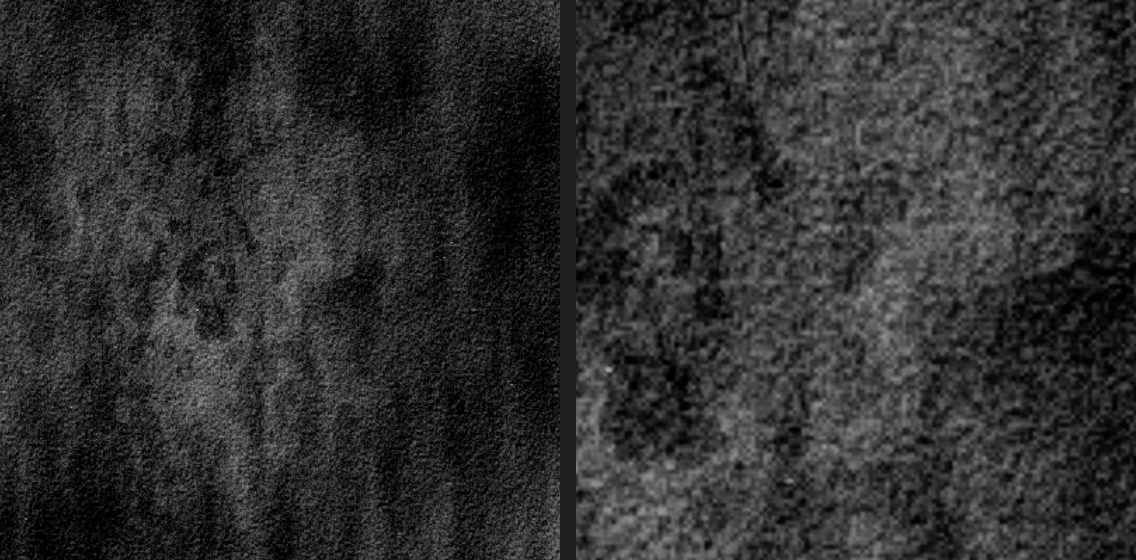
Left: the whole. Right: its middle third, enlarged.
Reproduce this texture procedurally as a WebGL 2 fragment shader.

```glsl
#version 300 es
precision highp float;

uniform vec2 u_resolution;
out vec4 fragColor;

const float BASE_TONE = 0.125;
const float TONE_GAIN = 0.122;
const float SHADOW_KNEE = 0.038;
const float GRAIN_SCALE = 190.0;
const float RELIEF_STRENGTH = 1.5;
const float FINE_STRENGTH = 1.9;
const float CLOUD_STRENGTH = 2.5;
const float STREAK_STRENGTH = 2.1;
const float FLAKE_DEPTH = 1.15;
const float BLOOM_STRENGTH = 0.75;
const float CRACK_DEPTH = 0.9;
const float CHIP_CHANCE = 0.006;
const vec2 LIGHT_OFFSET = vec2(0.45, -0.75);

float hash(vec2 cell) {
    vec3 q = fract(vec3(cell.xyx) * vec3(0.1031, 0.1030, 0.0973));
    q += dot(q, q.yzx + 33.33);
    return fract((q.x + q.y) * q.z);
}

float noise(vec2 p) {
    vec2 cell = floor(p);
    vec2 f = fract(p);
    f = f * f * (3.0 - 2.0 * f);
    float low = mix(hash(cell), hash(cell + vec2(1.0, 0.0)), f.x);
    float high = mix(hash(cell + vec2(0.0, 1.0)), hash(cell + 1.0), f.x);
    return mix(low, high, f.y);
}

float fbm(vec2 p) {
    float sum = 0.0;
    float weight = 0.5;
    for (int i = 0; i < 5; i++) {
        sum += weight * noise(p);
        p = mat2(1.6, 1.2, -1.2, 1.6) * p + 17.3;
        weight *= 0.5;
    }
    return sum / 0.96875;
}

// Octaves without rotation keep the vertical stretch.
float streakNoise(vec2 p) {
    float sum = 0.0;
    float weight = 0.5;
    for (int i = 0; i < 4; i++) {
        sum += weight * noise(p);
        p = p * 2.07 + 9.1;
        weight *= 0.55;
    }
    return sum / 1.01;
}

float stain(vec2 p, vec2 center, vec2 radius) {
    vec2 q = (p - center) / radius;
    return exp(-dot(q, q));
}

// Broad worn and sooty zones
float zones(vec2 p) {
    float z = 1.1 * stain(p, vec2(0.42, 0.48), vec2(0.32, 0.36));
    z += 0.4 * stain(p, vec2(0.11, 0.48), vec2(0.06, 0.22));
    z += 0.9 * stain(p, vec2(1.0, 0.96), vec2(0.10, 0.11));
    z += 0.9 * stain(p, vec2(0.0, 0.95), vec2(0.06, 0.10));
    z += 0.7 * stain(p, vec2(0.98, 0.05), vec2(0.09, 0.20));
    z -= 0.7 * stain(p, vec2(0.02, 0.58), vec2(0.06, 0.30));
    z -= 0.8 * stain(p, vec2(0.92, 0.55), vec2(0.10, 0.35));
    z -= 1.0 * stain(p, vec2(0.57, 0.87), vec2(0.10, 0.09));
    z -= 0.9 * stain(p, vec2(0.61, 0.49), vec2(0.07, 0.06));
    z -= 0.5 * stain(p, vec2(0.20, 0.08), vec2(0.20, 0.10));
    return z;
}

// Peeled dark flecks, pale blooms and hairline cracks
float weathering(vec2 p) {
    float worn = stain(p, vec2(0.36, 0.52), vec2(0.27, 0.42));
    float patches = smoothstep(0.36, 0.60, fbm(p * vec2(9.0, 6.0) + 41.0));
    float flakeField = streakNoise(p * vec2(46.0, 27.0) + 5.0);
    float flakes = smoothstep(0.49, 0.60, flakeField + 0.12 * (patches - 0.5));
    float blooms = smoothstep(0.54, 0.64, fbm(p * vec2(19.0, 17.0) + 73.0));
    float bend = 0.02 * fbm(p * vec2(7.0, 12.0));
    float line = abs(noise(vec2((p.x + bend) * 24.0, p.y * 3.0)) - 0.5);
    float cracks = 1.0 - smoothstep(0.008, 0.04, line);
    cracks *= smoothstep(0.56, 0.66, noise(p * vec2(13.0, 8.0) + 31.0));
    return BLOOM_STRENGTH * blooms * (0.2 + 0.8 * worn)
         - FLAKE_DEPTH * flakes * (0.18 + 0.82 * worn)
         - CRACK_DEPTH * cracks * worn;
}

// Sand relief lit from one side
float plaster(vec2 p) {
    vec2 g = p * GRAIN_SCALE;
    float relief = noise(g) - noise(g + LIGHT_OFFSET);
    float fine = noise(g * 2.1 + 57.0) - 0.5;
    return RELIEF_STRENGTH * relief + FINE_STRENGTH * fine;
}

float chips(vec2 p) {
    vec2 g = p * 75.0;
    vec2 cell = floor(g);
    vec2 q = fract(g) - 0.5;
    float shape = 1.0 - smoothstep(0.08, 0.25, length(q * vec2(0.8, 1.3)));
    return shape * step(1.0 - CHIP_CHANCE, hash(cell + 211.0));
}

void main() {
    vec2 p = gl_FragCoord.xy / u_resolution;
    vec2 warp = vec2(fbm(p * 6.0 + 3.0), fbm(p * 6.0 + 29.0)) - 0.5;

    float level = zones(p + 0.16 * warp);
    level += CLOUD_STRENGTH * (fbm(p * vec2(5.5, 4.0) + 11.0) - 0.5);
    level += STREAK_STRENGTH * (streakNoise(p * vec2(24.0, 3.5)) - 0.5);
    level += weathering(p + 0.012 * warp);
    level += plaster(p) + 2.2 * chips(p);

    // Soft shadow clipping
    float x = BASE_TONE + TONE_GAIN * level;
    float tone = SHADOW_KNEE * log(1.0 + exp(x / SHADOW_KNEE));
    fragColor = vec4(vec3(clamp(tone, 0.0, 1.0)), 1.0);
}
```
